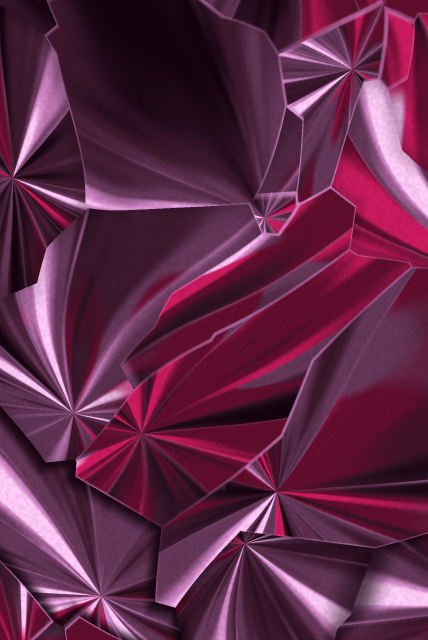
This texture is drawn by a Shadertoy shader. Its source:

```glsl
// Crumpled metallic foil in plum, wine and pink.
// Long diamond cells form the facets; each one is a fan of folds running out
// from a peak near its tip, shaded by streaks, glints and one-sided creases.

const float TAU = 6.2831853;
const float FACET_SCALE = 3.3;   // facets per canvas height
const float FOLDS = 13.0;        // folds in a full fan
const int SAMPLES = 3;           // antialiasing grid width

const vec3 SHADOW = vec3(0.07, 0.01, 0.05);
const vec3 PLUM = vec3(0.23, 0.09, 0.17);
const vec3 MAUVE = vec3(0.39, 0.21, 0.34);
const vec3 LILAC = vec3(0.80, 0.51, 0.76);
const vec3 BLUSH = vec3(0.98, 0.78, 0.95);
const vec3 WINE = vec3(0.37, 0.05, 0.17);
const vec3 CRIMSON = vec3(0.78, 0.10, 0.36);

float hash(vec2 p) {
    vec3 q = fract(vec3(p.xyx) * 0.1031);
    q += dot(q, q.yzx + 33.33);
    return fract((q.x + q.y) * q.z);
}

vec2 hash2(vec2 p) {
    return vec2(hash(p + 17.3), hash(p + 71.9));
}

float noise(vec2 p) {
    vec2 i = floor(p), f = fract(p);
    f = f * f * (3.0 - 2.0 * f);
    float low = mix(hash(i), hash(i + vec2(1, 0)), f.x);
    float high = mix(hash(i + vec2(0, 1)), hash(i + vec2(1, 1)), f.x);
    return mix(low, high, f.y);
}

// Long axis of a facet: mostly falling steeply, sometimes rising
vec2 facetAxis(vec2 cell) {
    float turns = hash(cell + 5.7) < 0.68 ? -0.14 : 0.14;
    turns += 0.12 * (hash(cell + 3.1) - 0.5);
    return vec2(cos(turns * TAU), sin(turns * TAU));
}

// Diamond distance, long along the given axis
float diamond(vec2 v, vec2 axis) {
    return 0.58 * abs(dot(v, axis)) + 1.25 * abs(dot(v, vec2(-axis.y, axis.x)));
}

// Finds the facet at p: its cell, its centre and the gap to the next facet
void findFacet(vec2 p, out vec2 cell, out vec2 centre, out float gap) {
    float nearest = 1e3, second = 1e3;
    vec2 base = floor(p);
    for (int y = -2; y <= 2; y++)
    for (int x = -2; x <= 2; x++) {
        vec2 id = base + vec2(x, y);
        vec2 seed = id + hash2(id);
        float d = diamond(p - seed, facetAxis(id)) - 0.25 * hash(id + 9.1);
        if (d < nearest) {
            second = nearest;
            nearest = d;
            cell = id;
            centre = seed;
        } else {
            second = min(second, d);
        }
    }
    gap = second - nearest;
}

// Colour of the foil for a light level; redness picks the tint
vec3 foilColor(float level, float redness) {
    vec3 cool = mix(PLUM, MAUVE, smoothstep(0.14, 0.42, level));
    cool = mix(cool, LILAC, smoothstep(0.54, 0.80, level));
    cool = mix(cool, BLUSH, smoothstep(0.78, 0.98, level));
    vec3 warm = mix(PLUM * 0.8, WINE, smoothstep(0.04, 0.26, level));
    warm = mix(warm, CRIMSON, smoothstep(0.38, 0.68, level));
    vec3 color = mix(cool, warm, redness);
    return mix(SHADOW, color, smoothstep(-0.20, 0.12, level));
}

vec3 foil(vec2 uv) {
    // Bend the folds a little
    vec2 p = uv * FACET_SCALE + vec2(3.2, 7.6);
    p += 0.22 * (vec2(noise(p * 1.3), noise(p * 1.3 + 40.0)) - 0.5);

    vec2 cell, centre;
    float gap;
    findFacet(p, cell, centre, gap);

    // Fan of uneven folds around a peak near one tip of the facet
    float tip = hash(cell + 2.9) < 0.5 ? -0.62 : 0.62;
    vec2 v = p - centre - tip * facetAxis(cell);
    float radius = length(v);
    float turn = atan(v.y, v.x) / TAU + 0.5;
    turn += 0.04 * sin(TAU * (2.0 * turn + hash(cell + 8.3)));
    float along = fract(turn + hash(cell + 4.4)) * FOLDS;
    float across = fract(along);
    vec2 fold = cell * 13.0 + floor(along) * vec2(3.0, 7.0);

    // Broad bend of the fold, with streaks running out from the peak
    float streak = noise(vec2(along * 3.0, radius * 1.3) + cell * 19.0);
    float fine = noise(vec2(along * 9.0, radius * 1.1) + cell * 23.0);
    float level = 0.06 + 0.42 * hash(fold + 1.1);
    level += (hash(fold + 2.2) - 0.5) * 0.9 * (across - 0.5);
    level += 0.50 * (streak - 0.5) + 0.20 * (fine - 0.5);
    level += 0.40 * (noise(p * 0.9 + 31.0) - 0.5);

    // Mirrored light with one sharp and one soft side
    float middle = mix(0.25, 0.75, hash(fold + 3.3));
    float width = mix(0.12, 0.42, hash(fold + 4.4));
    float offset = (across - middle) / width;
    float glint = exp(-offset * offset * (offset > 0.0 ? 6.0 : 1.0));
    float lit = step(0.60, hash(fold + 5.5));
    level += lit * glint * (0.42 + 0.65 * noise(p * 1.8 + 11.0));

    // Red reflections sweep across the folds with wavy borders
    float tint = 0.6 * hash(fold + 6.6) + 0.4 * hash(cell + 1.7);
    tint += 0.6 * (noise(p * 2.2 + streak) - 0.5);
    vec3 color = foilColor(level, smoothstep(0.46, 0.54, tint));

    // Some facets dip into shadow at their border, others end in a bright rim
    float depth = hash(cell + 6.1);
    float dip = 1.0 - smoothstep(0.0, 0.20, gap);
    color = mix(color, SHADOW, dip * smoothstep(0.35, 0.9, depth) * 0.9);
    float rim = smoothstep(0.030, 0.006, gap) * (1.0 - step(0.4, depth));
    float ridge = min(across, 1.0 - across) * radius * TAU / FOLDS;
    rim = max(rim, smoothstep(0.016, 0.0, ridge) * hash(fold + 7.7) * 0.7);
    color = mix(color, LILAC, rim * noise(p * 3.0 + 23.0));

    // Faint brushed grain
    return color * (0.95 + 0.10 * noise(uv * 260.0));
}

void mainImage(out vec4 fragColor, in vec2 fragCoord) {
    vec3 sum = vec3(0.0);
    for (int y = 0; y < SAMPLES; y++)
    for (int x = 0; x < SAMPLES; x++) {
        vec2 shift = (vec2(x, y) + 0.5) / float(SAMPLES) - 0.5;
        sum += foil((fragCoord + shift) / iResolution.y);
    }
    fragColor = vec4(sum / float(SAMPLES * SAMPLES), 1.0);
}
```
